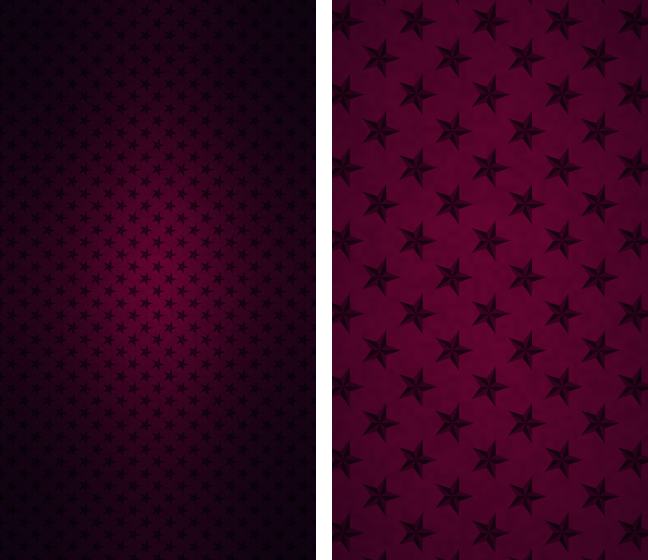
Left: the whole. Right: its middle third, enlarged.
This pattern is drawn by a WebGL 1 fragment shader. Its source:

```glsl
precision highp float;
// Staggered dark pinwheel stars on a plum cloth with a soft crimson glow.
uniform vec2 u_resolution;

const float PI = 3.14159265;
const vec2 REPEATS = vec2(13.0, 23.0);

float hash(vec2 p) {
  vec3 q = fract(vec3(p.xyx) * 0.1031);
  q += dot(q, q.yzx + 33.33);
  return fract((q.x + q.y) * q.z);
}

// Value noise that wraps after a whole number of cells
float wrapNoise(vec2 uv, vec2 cells) {
  vec2 p = uv * cells;
  vec2 i = floor(p);
  vec2 f = fract(p);
  f = f * f * (3.0 - 2.0 * f);
  vec2 a = mod(i, cells);
  vec2 b = mod(i + 1.0, cells);
  return mix(mix(hash(a), hash(vec2(b.x, a.y)), f.x),
             mix(hash(vec2(a.x, b.y)), hash(b), f.x), f.y);
}

// Five-pointed star: x is the signed edge distance, y the side of the arm's ridge
vec2 star(vec2 p, float outer, float inner) {
  float sector = 2.0 * PI / 5.0;
  float angle = mod(atan(p.y, p.x) + 0.5 * sector, sector) - 0.5 * sector;
  vec2 q = length(p) * vec2(cos(angle), sin(angle));
  vec2 tip = vec2(outer, 0.0);
  vec2 notch = inner * vec2(cos(0.5 * sector), sin(0.5 * sector));
  vec2 edge = normalize(notch - tip);
  float d = dot(vec2(q.x, abs(q.y)) - tip, vec2(edge.y, -edge.x));
  return vec2(d, q.y);
}

void main() {
  vec2 uv = gl_FragCoord.xy / u_resolution;

  // Periodic glow, brightest near the middle
  vec2 s = sin(PI * (uv - vec2(0.5, 0.505)));
  float glow = exp(-dot(s * s, vec2(1.2, 1.35)));
  float red = 0.035 + 0.335 * glow;
  vec3 color = vec3(red, 0.01, 0.044 + 0.37 * red);

  // Two interleaved lattices; keep the nearer star centre
  vec2 cell = uv * REPEATS - vec2(0.485, 0.04);
  vec2 a = fract(cell + 0.5) - 0.5;
  vec2 b = fract(cell) - 0.5;
  vec2 p = dot(a, a) < dot(b, b) ? a : b;

  // Each arm has one deep and one lighter facet
  float px = REPEATS.x / u_resolution.x;
  vec2 shape = star(p, 0.29, 0.115);
  float cover = 1.0 - smoothstep(-0.6 * px, 0.6 * px, shape.x);
  float facet = smoothstep(-0.6 * px, 0.6 * px, shape.y);
  color *= mix(vec3(1.0), mix(vec3(0.3, 0.6, 0.42), vec3(0.62, 0.8, 0.68), facet), cover);

  // Fine cloth grain and faint broad wear
  float grain = wrapNoise(uv, vec2(144.0, 256.0)) - 0.5;
  float wear = wrapNoise(uv, vec2(18.0, 32.0)) - 0.5;
  color *= 1.0 + 0.12 * grain + 0.06 * wear;

  gl_FragColor = vec4(color, 1.0);
}
```
